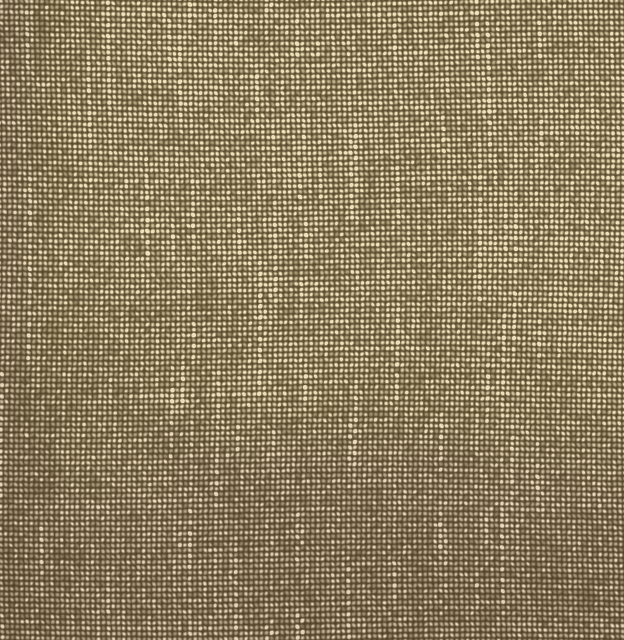
A Shadertoy shader for this texture:

```glsl
// Slubbed linen in plain weave: upright warp floats alternate with level weft
// floats on a square grid. Each is a soft ellipse with random slant and glint;
// layered sines bend the threads, and uneven yarn leaves pale broken streaks.
#define COLS 122.0        // warp threads across
#define ROWS 116.0        // weft threads down
#define WOBBLE 0.40       // thread bending, in threads
#define TWIST 0.55        // greatest slant of a float
#define JITTER 0.10       // offset of each float, in threads
#define WEAR 0.42         // brightness variation between floats
#define SLUB 0.75         // brightness of thick yarn
#define SLUB_SHARE 0.20   // share of warp threads that carry slubs
#define GAP_COLOR vec3(0.275, 0.215, 0.105)
#define YARN_COLOR vec3(0.935, 0.885, 0.765)
#define OLIVE_TINT vec3(1.0, 1.005, 0.96)
#define MAUVE_TINT vec3(0.97, 0.94, 0.96)

float hash(vec2 p) {
    vec3 q = fract(p.xyx * vec3(0.1031, 0.1030, 0.0973));
    q += dot(q, q.yzx + 33.33);
    return fract((q.x + q.y) * q.z);
}

// Smooth random value along one thread
float alongThread(float id, float s) {
    float i = floor(s), f = fract(s);
    f = f * f * (3.0 - 2.0 * f);
    return mix(hash(vec2(id, i)), hash(vec2(id, i + 1.0)), f);
}

// Layered sines, about -1 to 1
float clouds(vec2 p) {
    float sum = 0.0, gain = 0.5;
    for (int k = 0; k < 4; k++) {
        sum += gain * sin(p.x + 1.7 * sin(p.y)) * cos(p.y * 1.2 - p.x * 0.4);
        p = mat2(1.5, 1.1, -1.1, 1.5) * p + 2.3;
        gain *= 0.6;
    }
    return sum;
}

// Pale stretches on a few uneven threads
float slub(float id, float s, float share) {
    float carries = step(1.0 - share, hash(vec2(id, 71.0)));
    return carries * smoothstep(0.45, 0.85, alongThread(id + 19.0, s / 9.0));
}

// Brightness of the weave, 0 in the gaps and 1 on the glints
float weave(vec2 uv) {
    vec2 p = uv * vec2(COLS, ROWS);
    p += WOBBLE * vec2(sin(uv.y * 7.0 + sin(uv.x * 4.0)),
                       sin(uv.x * 6.0 + sin(uv.y * 5.0)));
    vec2 cell = floor(p), f = fract(p) - 0.5;
    bool warpOnTop = mod(cell.x + cell.y, 2.0) < 0.5;

    // Move to float space: x across the thread, y along it
    float id = warpOnTop ? cell.x : cell.y + 300.0;
    float pos = warpOnTop ? cell.y : cell.x;
    float seed = hash(cell + 7.0);
    vec2 q = warpOnTop ? f : f.yx;
    q += JITTER * (vec2(seed, hash(cell + 47.0)) - 0.5);
    q.x += TWIST * q.y * (hash(cell + 29.0) - 0.4);

    // Rounded float, with a deeper shadow between rows than between columns
    float thick = slub(id, pos, warpOnTop ? SLUB_SHARE : 0.10);
    float d = length(q / vec2(0.53 + 0.06 * thick, 0.60));
    float body = 1.0 - smoothstep(0.10, 1.12, d);
    body *= 1.0 - 0.3 * smoothstep(0.2, 0.5, abs(f.y));

    // Uneven yarn; weft rows stand out near the upper left
    float yarn = 0.76 + WEAR * (hash(cell + 113.0) - 0.5);
    yarn += 0.34 * (alongThread(id, pos / 14.0) - 0.5);
    float rib = smoothstep(0.5, 0.0, uv.x) * smoothstep(0.5, 0.95, uv.y);
    yarn *= warpOnTop ? 1.0 - 0.08 * rib : 1.0 + 0.12 * rib;
    yarn += thick * (warpOnTop ? SLUB : 0.3 * SLUB);
    float glint = 0.42 * body * body * body * smoothstep(0.35, 1.0, seed);
    return 0.12 + body * yarn + glint;
}

void mainImage(out vec4 fragColor, in vec2 fragCoord) {
    vec2 uv = fragCoord / iResolution.xy;

    // Four samples per pixel smooth the fine weave
    float tone = 0.0;
    for (int k = 0; k < 4; k++) {
        vec2 offset = vec2(float(k % 2), float(k / 2)) * 0.5 - 0.25;
        tone += 0.25 * weave((fragCoord + offset) / iResolution.xy);
    }

    // Broad light: brightest above the middle, dimmer at the foot and left edge
    float patches = clouds(uv * 6.0);
    float light = 0.82 + 0.24 * smoothstep(0.0, 0.65, uv.y) + 0.08 * patches;
    light -= 0.12 * smoothstep(0.2, 0.0, uv.x) + 0.08 * smoothstep(0.85, 1.0, uv.y);
    vec3 color = mix(GAP_COLOR, YARN_COLOR, clamp(tone * light, 0.0, 1.0));

    // Olive cast above, mauve cast toward the foot and the left edge
    float mauve = smoothstep(0.55, 0.05, uv.y + 0.12 * patches);
    mauve = max(mauve, 0.7 * smoothstep(0.12, 0.0, uv.x));
    fragColor = vec4(color * mix(OLIVE_TINT, MAUVE_TINT, mauve), 1.0);
}
```
